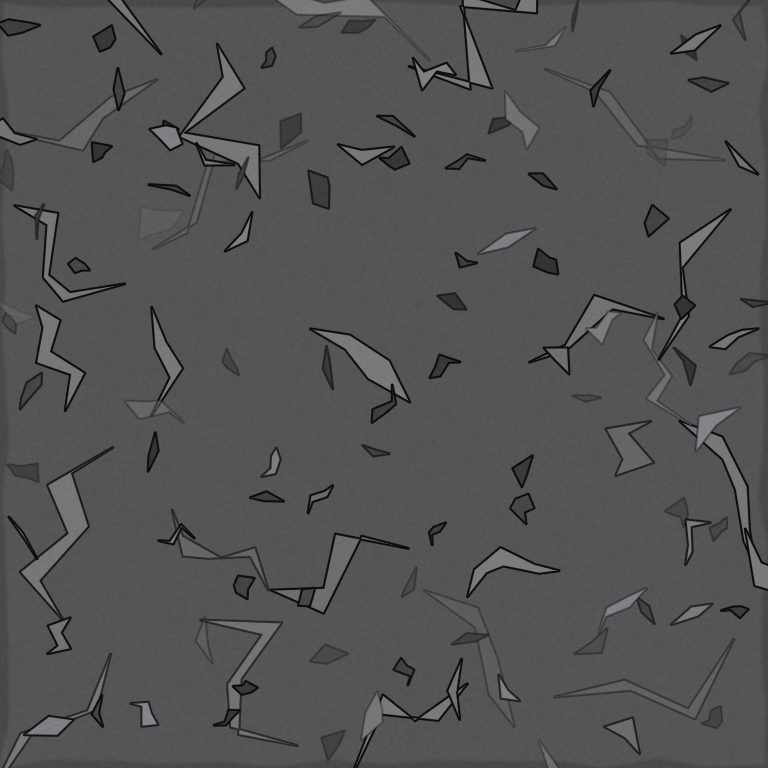
Write a three.js fragment shader that draws this texture.

```glsl
varying vec2 vUv;

const vec3 SLATE = vec3(0.325, 0.335, 0.34);
const vec3 INK = vec3(0.045, 0.05, 0.05);
const vec3 PALE_LOW = vec3(0.41, 0.42, 0.42);
const vec3 PALE_HIGH = vec3(0.52, 0.53, 0.54);
const vec3 DARK_LOW = vec3(0.19, 0.2, 0.2);
const vec3 DARK_HIGH = vec3(0.275, 0.285, 0.285);

float hash(vec2 p) {
  vec3 q = fract(p.xyx * 0.1031);
  q += dot(q, q.yzx + 33.33);
  return fract((q.x + q.y) * q.z);
}

float rnd(float id, float k) {
  return hash(vec2(id, k * 3.7 + 1.3));
}

float valueNoise(vec2 p) {
  vec2 c = floor(p);
  vec2 f = fract(p);
  f = f * f * (3.0 - 2.0 * f);
  vec2 e = vec2(1.0, 0.0);
  return mix(mix(hash(c), hash(c + e), f.x),
             mix(hash(c + e.yx), hash(c + e.xx), f.x), f.y);
}

vec2 rotate(vec2 p, float a) {
  return vec2(cos(a) * p.x - sin(a) * p.y, sin(a) * p.x + cos(a) * p.y);
}

// Outline vertex of a crooked spine: up one side, back along the other.
// shape holds length, half breadth and crookedness.
vec2 spineVertex(float i, float sections, vec3 shape, float id) {
  float station = min(i, 2.0 * sections - i);
  float side = i < sections ? 1.0 : -1.0;
  float inner = step(0.5, station) * step(station, sections - 0.5);
  float breadth = mix(0.12, 1.0, pow(rnd(id, i + 20.0), 1.4));
  float slide = inner * (rnd(id, i + 40.0) - 0.5) * 0.6 / sections;
  float zigzag = (rnd(id, station + 60.0) - 0.5) * shape.z;
  return vec2((station / sections - 0.5 + slide) * shape.x,
              zigzag * shape.x + side * inner * breadth * shape.y);
}

// Signed distance to the shard polygon
float shardDistance(vec2 p, float sections, vec3 shape, float id) {
  float count = 2.0 * sections;
  vec2 a = spineVertex(count - 1.0, sections, shape, id);
  float nearest = 1.0;
  float inside = 1.0;
  for (int n = 0; n < 8; n++) {
    if (float(n) >= count) break;
    vec2 b = spineVertex(float(n), sections, shape, id);
    vec2 edge = a - b;
    vec2 w = p - b;
    vec2 gap = w - edge * clamp(dot(w, edge) / dot(edge, edge), 0.0, 1.0);
    nearest = min(nearest, dot(gap, gap));
    bvec3 cross = bvec3(p.y >= b.y, p.y < a.y, edge.x * w.y > edge.y * w.x);
    if (all(cross) || all(not(cross))) inside = -inside;
    a = b;
  }
  return inside * sqrt(nearest);
}

// Scatter outlined shards over a jittered grid
vec3 scatterShards(vec3 color, vec2 uv, float grid, float density, float sections,
                   vec3 shape, vec3 low, vec3 high, float salt) {
  vec2 home = floor(uv * grid);
  for (int y = -1; y <= 1; y++) {
    for (int x = -1; x <= 1; x++) {
      vec2 cell = home + vec2(float(x), float(y));
      float id = hash(cell + salt) * 900.0;
      if (rnd(id, 1.0) > density) continue;
      vec2 jitter = vec2(rnd(id, 2.0), rnd(id, 3.0)) - 0.5;
      vec2 p = uv - (cell + 0.5 + jitter * 0.75) / grid;
      vec3 size = shape * vec3(mix(0.6, 1.25, rnd(id, 4.0)), mix(0.3, 1.2, rnd(id, 5.0)), 1.0);
      if (length(p) > size.x * 0.8 + size.y) continue;
      p = rotate(p, rnd(id, 6.0) * 6.2832);
      float parts = sections + floor(rnd(id, 7.0) * 2.0);
      float d = shardDistance(p, parts, size, id) - 0.0006;

      float opacity = mix(0.35, 1.0, smoothstep(0.05, 0.3, rnd(id, 8.0)));
      float line = mix(0.35, 1.0, smoothstep(0.1, 0.4, rnd(id, 9.0)));
      float fill = 1.0 - smoothstep(-0.001, 0.001, d);
      float rim = 1.0 - smoothstep(0.0004, 0.0023, abs(d));
      color = mix(color, mix(low, high, rnd(id, 10.0)), fill * opacity);
      color = mix(color, INK, rim * line * opacity);
    }
  }
  return color;
}

void main() {
  // Slate ground with a worn, slightly darker border
  vec2 border = min(vUv, 1.0 - vUv);
  float wear = min(border.x, border.y) - 0.012 * valueNoise(vUv * 14.0);
  vec3 color = SLATE * mix(0.85, 1.0, smoothstep(-0.003, 0.004, wear));

  // Long crooked splinters, dark chips, then small pale flakes
  color = scatterShards(color, vUv, 5.0, 0.85, 3.0, vec3(0.2, 0.022, 0.5),
                        PALE_LOW, mix(PALE_LOW, PALE_HIGH, 0.6), 17.0);
  color = scatterShards(color, vUv, 11.0, 0.62, 2.0, vec3(0.046, 0.02, 0.35),
                        DARK_LOW, DARK_HIGH, 53.0);
  color = scatterShards(color, vUv, 8.0, 0.55, 2.0, vec3(0.068, 0.02, 0.5),
                        PALE_LOW, PALE_HIGH, 91.0);

  // Fine grain
  float grain = valueNoise(vUv * 420.0) - 0.5;
  gl_FragColor = vec4(color + grain * 0.025, 1.0);
}
```
